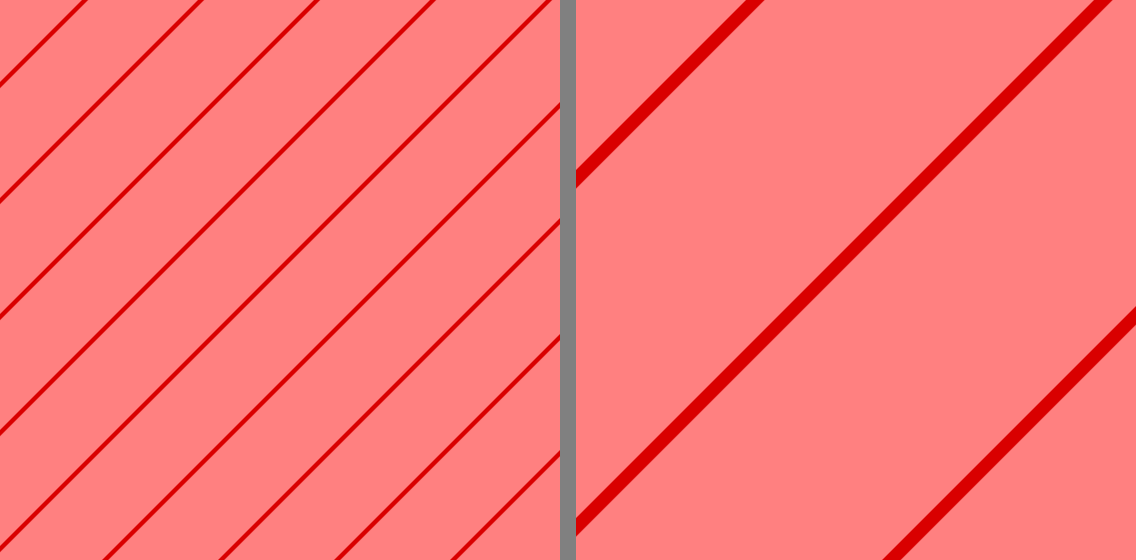
Left, the full canvas; right, a detail of the centre.
Give the GLSL for this pattern, as a WebGL 2 fragment shader.

```glsl
#version 300 es
precision highp float;
// Thin dark red diagonal stripes, evenly spaced on a flat pink ground.

uniform vec2 u_resolution;
out vec4 fragColor;

void main() {
    vec2 uv = gl_FragCoord.xy / u_resolution;

    // Distance across the stripes, measured from the top left corner
    float across = (uv.x + 1.0 - uv.y) / sqrt(2.0);

    // Distance to the centre of the nearest stripe
    float period = 75.0 / 512.0;
    float phase = fract((across - 55.0 / 512.0) / period + 0.5) - 0.5;
    float distanceToStripe = abs(phase) * period;

    // Stripe with smoothed edges
    float halfWidth = 2.0 / 512.0;
    float softness = 0.8 / min(u_resolution.x, u_resolution.y);
    float stripe = 1.0 - smoothstep(halfWidth - softness, halfWidth + softness, distanceToStripe);

    vec3 pink = vec3(1.0, 0.5, 0.5);
    vec3 darkRed = vec3(0.85, 0.0, 0.0);
    fragColor = vec4(mix(pink, darkRed, stripe), 1.0);
}
```
